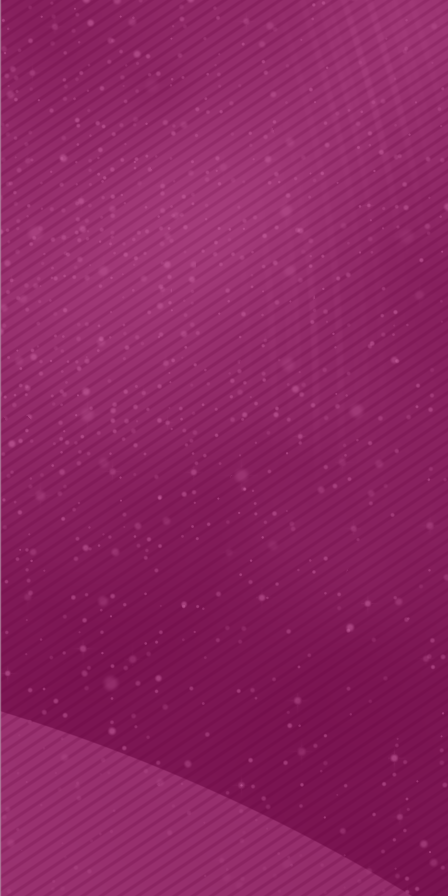
Give the GLSL for this background, as a WebGL 1 fragment shader.

```glsl
precision highp float;
// Magenta night sky: soft tilted glows and layered-sine haze set one brightness
// value, which picks the colour. Cellular stars, feathery streaks, a planet
// limb at the lower left and fine diagonal hatching are laid over it.

uniform vec2 u_resolution;

// Space: x runs 0..1 and y runs 0..2, origin at the lower left.
const vec3 DEEP_PLUM = vec3(0.465, 0.065, 0.303);
const vec3 ROSE_GLOW = vec3(0.660, 0.250, 0.495);
const vec3 STAR_PINK = vec3(0.800, 0.400, 0.640);
const vec3 EDGE_PALE = vec3(0.700, 0.560, 0.650);

const vec2 PLANET_CENTER = vec2(-1.165, -3.414);
const float PLANET_RADIUS = 4.0;
const float PLANET_LIGHT = 0.61;

const float HATCH_SLOPE = 0.67;
const float HATCH_SPACING = 0.0275;  // measured vertically
const float HATCH_WIDTH = 0.16;      // half width, as part of the spacing
const float HATCH_DEPTH = 0.23;
const float HATCH_LIFT = 0.34;       // share of the depth given back between lines
const float EDGE_WIDTH = 0.0026;

float hash(vec2 cell) {
  return fract(sin(dot(cell, vec2(127.1, 311.7))) * 43758.55);
}

// Gaussian ellipse turned by an angle
float glow(vec2 p, vec2 center, vec2 radii, float angle) {
  vec2 d = p - center;
  float c = cos(angle), s = sin(angle);
  d = vec2(c * d.x + s * d.y, c * d.y - s * d.x) / radii;
  return exp(-dot(d, d));
}

// Cloudy haze from warped sines, roughly -1..1
float haze(vec2 p) {
  float sum = 0.0, amp = 0.5;
  vec2 q = p * 5.0;
  for (int i = 0; i < 5; i++) {
    q += 0.7 * sin(q.yx * 1.2 + float(i) * 1.7);
    sum += amp * sin(q.x + 0.6) * sin(q.y + 1.1);
    q = mat2(1.5, 1.1, -1.1, 1.5) * q;
    amp *= 0.6;
  }
  return sum;
}

// One jittered star per grid cell; a share of them carry a small cross
float stars(vec2 p, float count, float radius, float density, float crossShare) {
  vec2 cell = floor(p * count);
  vec2 jitter = vec2(hash(cell + 3.1), hash(cell + 17.7));
  vec2 d = (fract(p * count) - mix(vec2(0.22), vec2(0.78), jitter)) / count;
  float size = radius * mix(0.5, 1.2, hash(cell + 41.3));
  float soft = max(size * 0.6, 0.6 / u_resolution.x);
  float disc = 1.0 - smoothstep(size - soft, size + soft, length(d));
  vec2 a = abs(d) / size;
  float rays = exp(-min(a.x, a.y) * 4.0 - max(a.x, a.y) * 0.9);
  float spark = rays * step(hash(cell + 71.9), crossShare);
  float shown = step(hash(cell + 59.2), density);
  return max(disc, spark) * shown * mix(0.35, 1.0, hash(cell + 83.4));
}

// Fine, nearly vertical feather lines that lean to the left going up
float streaks(vec2 p) {
  float x = p.x + 0.16 * (p.y - 1.0) + 0.05 * sin(p.y * 3.0);
  float lines = sin(x * 125.0) * 0.6 + sin(x * 211.0 + p.y * 2.0) * 0.4;
  float mask = glow(p, vec2(0.82, 1.84), vec2(0.14, 0.28), 0.15)
             + 0.7 * glow(p, vec2(0.70, 1.26), vec2(0.12, 0.24), 0.15);
  return smoothstep(-0.2, 0.9, lines) * mask;
}

float skyLight(vec2 p) {
  float t = 0.07 + 0.37 * smoothstep(0.42, 1.25, p.y);
  t += 0.40 * glow(p, vec2(0.48, 1.51), vec2(0.37, 0.27), 0.45);
  t += 0.22 * glow(p, vec2(0.92, 1.95), vec2(0.26, 0.20), 0.5);
  t += 0.09 * glow(p, vec2(0.08, 1.25), vec2(0.30, 0.35), 0.0);
  t += 0.08 * glow(p, vec2(0.72, 0.76), vec2(0.25, 0.13), -0.3);
  t -= 0.15 * glow(p, vec2(0.02, 1.97), vec2(0.32, 0.18), -0.5);
  t -= 0.17 * glow(p, vec2(1.00, 1.28), vec2(0.24, 0.30), 0.3);
  t -= 0.10 * glow(p, vec2(0.48, 0.92), vec2(0.22, 0.12), 0.2);
  t -= 0.08 * glow(p, vec2(0.35, 1.81), vec2(0.07, 0.06), 0.0);
  return t + 0.06 * haze(p) + 0.15 * streaks(p);
}

void main() {
  vec2 p = gl_FragCoord.xy / u_resolution * vec2(1.0, 2.0);
  float px = 1.0 / u_resolution.x;

  // Sky and planet share one brightness scale
  float limb = PLANET_RADIUS - length(p - PLANET_CENTER);
  float planet = smoothstep(-px, px, limb);
  float surface = PLANET_LIGHT - 0.12 * p.x + 0.03 * haze(p * 0.8)
                + 0.04 * exp(-max(limb, 0.0) * 30.0);
  float light = mix(skyLight(p), surface, planet);

  // Diagonal hatching, weaker where the sky is dark
  float phase = fract((p.y - HATCH_SLOPE * p.x) / HATCH_SPACING);
  float feather = 0.06 + 0.5 * px / HATCH_SPACING;
  float line = 1.0 - smoothstep(HATCH_WIDTH - feather, HATCH_WIDTH + feather, abs(phase - 0.5));
  float depth = HATCH_DEPTH * mix(0.45, 1.0, smoothstep(0.1, 0.55, light));
  light -= depth * (line - HATCH_LIFT);
  vec3 color = mix(DEEP_PLUM, ROSE_GLOW, clamp(light, -0.1, 1.1));

  // Stars gather in a band at the upper left
  float band = glow(p, vec2(0.20, 1.38), vec2(0.42, 0.58), 0.0);
  float shine = 0.50 * stars(p, 38.0, 0.0042, 0.14 + 0.38 * band, 0.0);
  shine += 0.55 * stars(p + 0.37, 17.0, 0.0068, 0.22 + 0.36 * band, 0.25);
  shine += 0.30 * stars(p + 0.71, 7.0, 0.0125, 0.20 + 0.32 * band, 0.6);
  color = mix(color, STAR_PINK, clamp(shine, 0.0, 0.7) * (1.0 - 0.6 * planet));

  // Pale hairline down the left side
  float hairline = clamp((EDGE_WIDTH - p.x) / px + 0.5, 0.0, 1.0);
  gl_FragColor = vec4(mix(color, EDGE_PALE, hairline * 0.7), 1.0);
}
```
